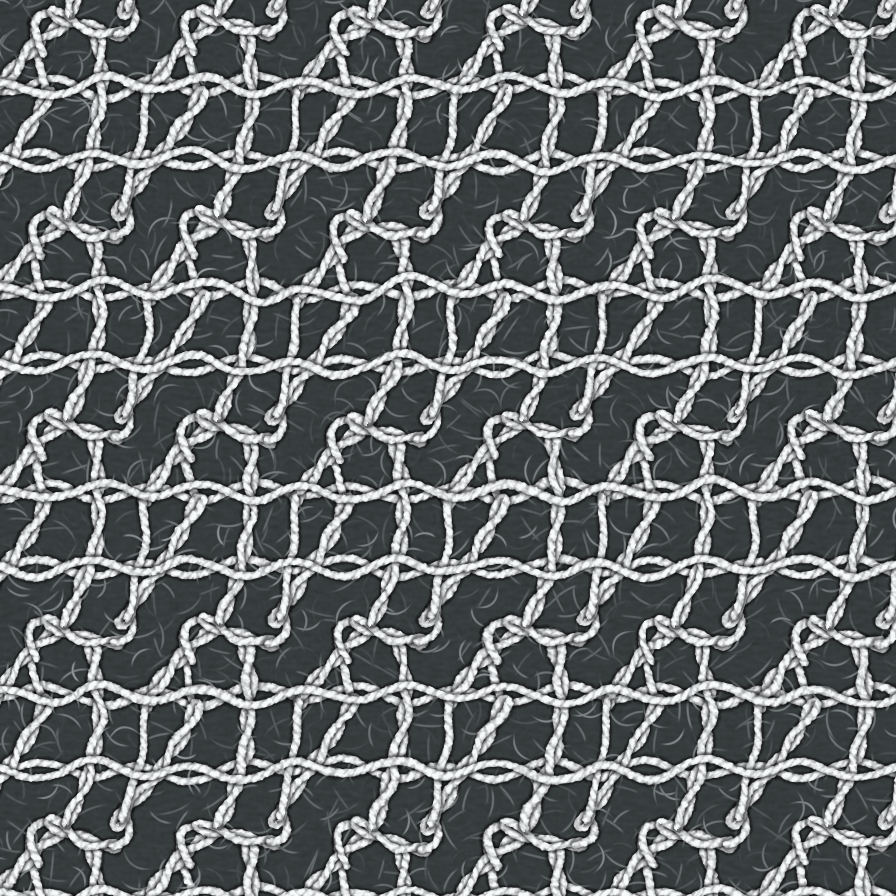
Write a WebGL 1 fragment shader that draws this texture.

```glsl
precision highp float;
// Openwork lace of pale twisted yarn over dark card. Each cell holds an S-shaped
// loop and three slanting wales, drawn as Bezier yarns; paired sine strands cross
// them in two bands per row. Gradient noise bends the net, loose hairs add fuzz.
uniform vec2 u_resolution;

const vec2 CELL = vec2(1.31, 1.74); // the canvas is 7.68 units wide
vec3 color;
float pixel;
float grain;

vec2 hash2(vec2 p) {
  vec2 q = vec2(dot(p, vec2(127.1, 311.7)), dot(p, vec2(269.5, 183.3)));
  return fract(sin(q) * 43758.55);
}

float corner(vec2 cell, vec2 f) {
  return dot(hash2(cell) * 2.0 - 1.0, f);
}

float gradientNoise(vec2 p) {
  vec2 i = floor(p), f = p - i, w = f * f * (3.0 - 2.0 * f), e = vec2(1.0, 0.0);
  return mix(mix(corner(i, f), corner(i + e, f - e), w.x),
             mix(corner(i + e.yx, f - e.yx), corner(i + 1.0, f - 1.0), w.x), w.y);
}

// Paints one yarn from its signed sideways distance and its length coordinate.
void paintYarn(float side, float along) {
  float radius = 0.036 + 0.012 * grain;
  float d = abs(side), v = clamp(side / radius, -1.0, 1.0);
  color *= 1.0 - 0.62 * (1.0 - smoothstep(radius * 0.8, radius * 2.0, d));
  float ply = 0.5 + 0.5 * sin(along * 72.0 + v * 2.2);
  float light = 1.06 - 0.38 * v * v - 0.20 * ply * ply + 0.32 * grain;
  vec3 yarn = vec3(0.97, 0.98, 0.985) * clamp(light, 0.3, 1.0);
  color = mix(color, yarn, 1.0 - smoothstep(radius - pixel, radius + pixel * 0.6, d));
}

// Quadratic Bezier yarn; sway makes it weave about its centre line.
void curve(vec2 p, vec2 a, vec2 b, vec2 c, float sway) {
  vec2 lo = min(a, min(b, c)) - 0.13, hi = max(a, max(b, c)) + 0.13;
  if (any(lessThan(p, lo)) || any(greaterThan(p, hi))) return;
  float nearest = 9.0, side = 9.0, along = 0.0, total = 0.0;
  vec2 start = a;
  for (int i = 1; i <= 7; i++) {
    float t = float(i) / 7.0;
    vec2 end = mix(mix(a, b, t), mix(b, c, t), t);
    vec2 dir = end - start, rel = p - start;
    float len = length(dir), h = clamp(dot(rel, dir) / (len * len), 0.0, 1.0);
    float d = length(rel - dir * h);
    if (d < nearest) {
      nearest = d;
      side = d * (dir.x * rel.y > dir.y * rel.x ? 1.0 : -1.0);
      along = total + h * len;
    }
    total += len;
    start = end;
  }
  paintYarn(side - sway * sin(along * 11.0 + 0.8), along);
}

// One of the two strands that cross and part along a horizontal band.
void bandStrand(vec2 p, float level, float phase, float flip) {
  float y = mod(p.y - level + 0.5 * CELL.y, CELL.y) - 0.5 * CELL.y;
  float u = p.x * 3.14159 / CELL.x, w = 3.0 * u + phase;
  float amp = flip * (0.062 + 0.03 * gradientNoise(p * vec2(1.3, 0.6) + level));
  float wave = amp * (sin(w) + 0.35 * sin(u));
  float slope = amp * 2.4 * (3.0 * cos(w) + 0.35 * cos(u));
  paintYarn((y - wave) / sqrt(1.0 + slope * slope), p.x);
}

// Loop and wales of one cell, y pointing down.
void stitch(vec2 p) {
  curve(p, vec2(0.33, 0.08), vec2(0.46, 0.90), vec2(0.09, 1.65), 0.034);
  curve(p, vec2(0.33, 0.08), vec2(0.46, 0.90), vec2(0.09, 1.65), -0.034);
  curve(p, vec2(-0.22, 0.0), vec2(-0.22, 0.40), vec2(-0.08, 0.60), 0.01);
  curve(p, vec2(-0.08, 0.60), vec2(-0.28, 1.0), vec2(-0.75, 1.64), 0.034);
  curve(p, vec2(-0.08, 0.60), vec2(-0.28, 1.0), vec2(-0.75, 1.64), -0.034);
  curve(p, vec2(0.05, -0.02), vec2(-0.30, 0.20), vec2(-0.54, 0.61), 0.034);
  curve(p, vec2(0.05, -0.02), vec2(-0.30, 0.20), vec2(-0.54, 0.61), -0.034);
  curve(p, vec2(-0.54, 0.61), vec2(-0.58, 1.20), vec2(-0.72, 1.60), 0.015);
  curve(p, vec2(-0.14, 0.25), vec2(-0.34, -0.10), vec2(-0.05, -0.10), 0.0);
  curve(p, vec2(-0.05, -0.10), vec2(0.20, 0.06), vec2(0.52, 0.09), 0.036);
  curve(p, vec2(-0.05, -0.10), vec2(0.20, 0.06), vec2(0.52, 0.09), -0.036);
  curve(p, vec2(0.50, 0.09), vec2(0.74, 0.05), vec2(0.61, -0.22), 0.0);
}

// Short bent hairs scattered on a jittered grid.
float hairs(vec2 p) {
  float cover = 0.0;
  for (int k = 0; k < 18; k++) {
    float n = float(k), layer = floor(n / 9.0);
    vec2 id = floor(p / 0.24) + vec2(mod(n, 3.0), mod(floor(n / 3.0), 3.0)) - 1.0;
    vec2 r = hash2(id + layer * 37.0), s = hash2(id + 91.0 + layer * 53.0);
    vec2 q = p - (id + r) * 0.24;
    float angle = s.x * 6.283;
    q = mat2(cos(angle), -sin(angle), sin(angle), cos(angle)) * q;
    float d = abs(q.y - (s.y - 0.5) * 9.0 * q.x * q.x);
    float ends = 1.0 - smoothstep(0.06, 0.10 + 0.08 * r.y, abs(q.x));
    cover = max(cover, ends * s.y * (1.0 - smoothstep(0.002, 0.008 + pixel, d)));
  }
  return cover;
}

void main() {
  vec2 uv = gl_FragCoord.xy / u_resolution;
  vec2 canvas = vec2(uv.x, 1.0 - uv.y) * 7.68;
  pixel = 7.68 / u_resolution.y;
  grain = gradientNoise(canvas * 24.0) + 0.5 * gradientNoise(canvas * 47.0);
  // Card with faint horizontal fibres
  float fibre = gradientNoise(canvas * vec2(9.0, 26.0));
  color = vec3(0.215, 0.235, 0.24) * (1.0 + 0.16 * fibre + 0.10 * grain);
  // Uneven tension of the net
  vec2 p = canvas - vec2(3.10, 3.68);
  p += 0.09 * vec2(gradientNoise(canvas * 0.9), gradientNoise(canvas * 0.9 + 17.0));
  p += 0.045 * vec2(gradientNoise(canvas * 2.7 + 5.0), gradientNoise(canvas * 2.7 + 31.0));
  // Wales lie between the two strands of every band
  bandStrand(p, 0.54, -1.235, 1.0);
  bandStrand(p, -0.56, -0.515, 1.0);
  vec2 shift = vec2(0.655, 0.29);
  vec2 q = mod(p + shift, CELL) - shift;
  for (int j = 0; j < 2; j++)
    for (int i = -1; i <= 1; i++) stitch(q + vec2(float(i), float(j)) * CELL);
  bandStrand(p, 0.54, -1.235, -1.0);
  bandStrand(p, -0.56, -0.515, -1.0);
  float fuzz = hairs(canvas) * (0.55 + 0.6 * gradientNoise(canvas * 1.6));
  color = mix(color, vec3(0.72, 0.74, 0.75), clamp(fuzz, 0.0, 0.8));
  gl_FragColor = vec4(color, 1.0);
}
```
